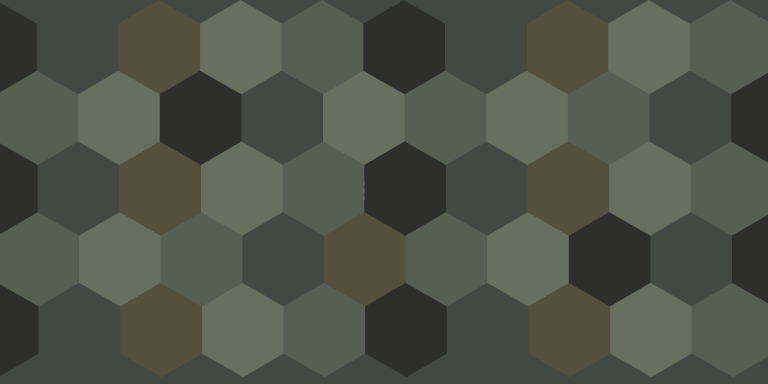
Reproduce this pattern procedurally as a Shadertoy shader.

```glsl
// Muted camouflage of pointy-top hexagons in five staggered rows.
// Cells are the nearest centres of a triangular lattice; the two nearest
// are blended at their shared edge. Lengths are in canvas heights.

#define CELL_WIDTH 0.21258
#define ROW_PITCH 0.1841
#define FIRST_CENTRE vec2(-0.0104, 0.1229)
#define ROW_DRIFT 0.0012
#define ROW_COUNT 5
#define SEAM_CENTRE vec2(0.9482, 0.4975)
#define SEAM_SIZE vec2(0.0024, 0.0560)
#define SEAM_DASHES 3.0
#define SEAM_COLOUR vec3(0.50, 0.51, 0.47)

const int BLACK = 0, DARK = 1, BROWN = 2, LIGHT = 3, MID = 4;

const vec3 palette[5] = vec3[5](
    vec3(0.180, 0.180, 0.172),
    vec3(0.262, 0.282, 0.257),
    vec3(0.330, 0.312, 0.245),
    vec3(0.407, 0.435, 0.372),
    vec3(0.343, 0.367, 0.322));

// Varying cells of the staggered rows: two per group of five
const int accents[8] = int[8](
    BLACK, LIGHT, MID, BLACK,
    MID, BROWN, BLACK, BLACK);

vec3 cellColour(ivec2 cell) {
    if (cell.y < 0 || cell.y >= ROW_COUNT) return palette[DARK];
    int column = cell.x + 10;
    int slot = column % 5;
    if (cell.y % 2 == 0) return palette[slot];

    // Staggered rows run the cycle backwards, with accents in slots 2 and 4
    if (slot == 2 || slot == 4) {
        int group = (column / 5) % 2;
        return palette[accents[(cell.y / 2) * 4 + group * 2 + slot / 4]];
    }
    return palette[4 - slot];
}

float rowStart(int row) {
    float stagger = 0.5 * float(row & 1) * CELL_WIDTH;
    return FIRST_CENTRE.x + stagger + float(row) * ROW_DRIFT;
}

vec2 cellCentre(ivec2 cell) {
    return vec2(rowStart(cell.y) + float(cell.x) * CELL_WIDTH,
                FIRST_CENTRE.y + float(cell.y) * ROW_PITCH);
}

vec3 hexagons(vec2 p, float pixel) {
    int nearRow = int(round((p.y - FIRST_CENTRE.y) / ROW_PITCH));
    float best = 1e3, second = 1e3;
    ivec2 bestCell = ivec2(0), secondCell = ivec2(0);

    // Find the two nearest centres
    for (int j = -1; j <= 1; j++) {
        int row = nearRow + j;
        int nearColumn = int(round((p.x - rowStart(row)) / CELL_WIDTH));
        for (int i = -1; i <= 1; i++) {
            ivec2 cell = ivec2(nearColumn + i, row);
            vec2 toCentre = p - cellCentre(cell);
            float d = dot(toCentre, toCentre);
            if (d < best) {
                second = best;
                secondCell = bestCell;
                best = d;
                bestCell = cell;
            } else if (d < second) {
                second = d;
                secondCell = cell;
            }
        }
    }

    // Distance to the shared edge sets the blend
    float spacing = distance(cellCentre(bestCell), cellCentre(secondCell));
    float edge = (second - best) / (2.0 * spacing);
    float blend = clamp(0.5 - edge / pixel, 0.0, 0.5);
    return mix(cellColour(bestCell), cellColour(secondCell), blend);
}

// Coverage of the short worn dashes along one seam
float seamWear(vec2 p, float pixel) {
    vec2 q = p - SEAM_CENTRE;
    float pitch = SEAM_SIZE.y / SEAM_DASHES;
    float dashY = (fract(q.y / pitch + 0.5) - 0.5) * pitch;
    vec2 outside = abs(vec2(q.x, dashY)) - vec2(0.5 * SEAM_SIZE.x, 0.3 * pitch);
    vec2 cover = clamp(0.5 - outside / pixel, 0.0, 1.0);
    return cover.x * cover.y * step(abs(q.y), 0.5 * SEAM_SIZE.y);
}

void mainImage(out vec4 fragColor, in vec2 fragCoord) {
    float pixel = 1.0 / iResolution.y;
    vec2 p = vec2(fragCoord.x, iResolution.y - fragCoord.y) * pixel;
    vec3 colour = hexagons(p, pixel);
    colour = mix(colour, SEAM_COLOUR, 0.7 * seamWear(p, pixel));
    fragColor = vec4(colour, 1.0);
}
```
